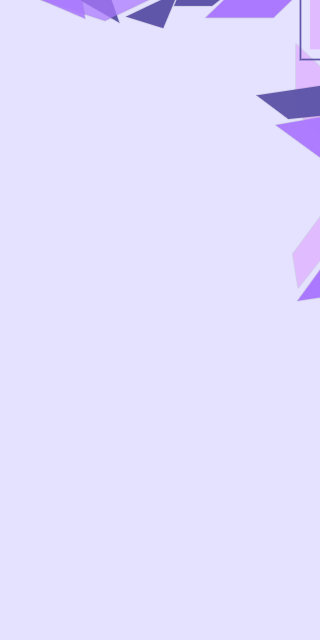
Reproduce this background procedurally as a WebGL 2 fragment shader.

```glsl
#version 300 es
precision highp float;
// Pale lavender field with angular shards along the top and right edges.
// Each shard is a four-sided polygon distance field, painted back to front
// with a faint shaded rim. Units: percent of the width, y down from the top.

uniform vec2 u_resolution;
out vec4 fragColor;

const vec3 LAVENDER = vec3(0.898, 0.886, 1.0);
const vec3 PINK = vec3(0.882, 0.733, 1.0);
const vec3 VIOLET = vec3(0.67, 0.475, 1.0);
const vec3 INDIGO = vec3(0.373, 0.337, 0.663);

// Signed distance to a quad; a repeated corner makes a triangle.
float quadDistance(vec2 p, vec2 a, vec2 b, vec2 c, vec2 d) {
  vec2 corners[4] = vec2[4](a, b, c, d);
  float nearest = 1e6;
  float side = 1.0;
  for (int i = 0; i < 4; i++) {
    vec2 start = corners[i];
    vec2 end = corners[(i + 3) % 4];
    vec2 edge = end - start;
    vec2 w = p - start;
    vec2 gap = w - edge * clamp(dot(w, edge) / max(dot(edge, edge), 1e-6), 0.0, 1.0);
    nearest = min(nearest, dot(gap, gap));
    bvec3 crossing = bvec3(p.y >= start.y, p.y < end.y, edge.x * w.y > edge.y * w.x);
    if (all(crossing) || !any(crossing)) side = -side;
  }
  return side * sqrt(nearest);
}

// Antialiased coverage, one pixel wide.
float coverage(float dist) {
  return clamp(0.5 - dist * u_resolution.x / 100.0, 0.0, 1.0);
}

// Lays a translucent shard over the colour, with a thin shaded rim.
void paint(inout vec3 color, float dist, vec3 tint, float opacity) {
  color *= 1.0 - 0.1 * (1.0 - smoothstep(0.0, 0.5, abs(dist)));
  color = mix(color, tint, coverage(dist) * opacity);
}

void main() {
  vec2 p = vec2(gl_FragCoord.x, u_resolution.y - gl_FragCoord.y) * 100.0 / u_resolution.x;
  vec3 color = LAVENDER;

  // Overlapping cluster at the top left
  paint(color, quadDistance(p, vec2(24, -1), vec2(25.5, 0.3), vec2(37.3, 7.1), vec2(34.5, -1)), INDIGO, 1.0);
  paint(color, quadDistance(p, vec2(10.2, -1), vec2(32.8, 6.5), vec2(48.5, -1), vec2(48.5, -1)), VIOLET, 0.72);
  paint(color, quadDistance(p, vec2(10.7, -1), vec2(26.6, 5.8), vec2(25.3, -1), vec2(25.3, -1)), VIOLET, 0.9);

  // Shards along the top
  paint(color, quadDistance(p, vec2(39.4, 5.2), vec2(51, 8.8), vec2(55.1, -1), vec2(52.4, -1)), INDIGO, 1.0);
  paint(color, quadDistance(p, vec2(54.4, 1.85), vec2(66.3, 1.85), vec2(69.9, -1), vec2(55.6, -1)), INDIGO, 1.0);
  paint(color, quadDistance(p, vec2(64.3, 5.5), vec2(85.5, 5.5), vec2(92.2, -1), vec2(71, -1)), VIOLET, 1.0);

  // Corner panel and its outline
  float panel = max(96.9 - p.x, p.y - 15.4);
  color = mix(color, PINK, coverage(panel));
  float outline = abs(max(93.9 - p.x, p.y - 18.6)) - 0.27;

  // Shards along the right
  paint(color, quadDistance(p, vec2(92.5, 13.8), vec2(101, 21.8), vec2(101, 43.5), vec2(92.5, 34.6)), PINK, 1.0);
  color = mix(color, INDIGO, coverage(outline));
  paint(color, quadDistance(p, vec2(80.2, 29.8), vec2(101, 26.7), vec2(101, 36.1), vec2(90.1, 37.2)), INDIGO, 0.98);
  paint(color, quadDistance(p, vec2(86.2, 39.1), vec2(101, 36.5), vec2(101, 49.9), vec2(101, 49.9)), VIOLET, 0.97);
  paint(color, quadDistance(p, vec2(101, 66.6), vec2(91.5, 79.4), vec2(93.2, 89.9), vec2(101, 80)), PINK, 1.0);
  paint(color, quadDistance(p, vec2(101, 83), vec2(93, 94), vec2(101, 92.8), vec2(101, 92.8)), VIOLET, 1.0);

  fragColor = vec4(color, 1.0);
}
```
